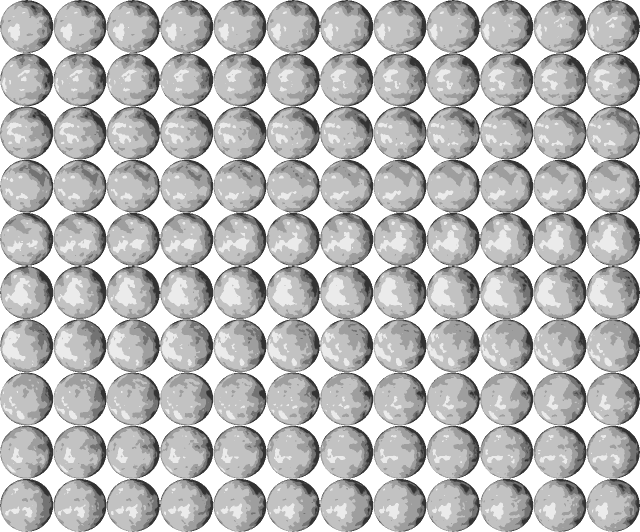
Reproduce this pattern procedurally as a WebGL 1 fragment shader.

```glsl
precision highp float;
// A 12 by 10 sheet of posterized grey moons, each turned a little further than the last.

uniform vec2 u_resolution;

vec3 latticeGradient(vec3 cell) {
  vec3 h = vec3(dot(cell, vec3(127.1, 311.7, 74.7)),
                dot(cell, vec3(269.5, 183.3, 246.1)),
                dot(cell, vec3(113.5, 271.9, 124.6)));
  return fract(sin(h) * 43758.5) * 2.0 - 1.0;
}

float corner(vec3 cell, vec3 f, vec3 offset) {
  return dot(latticeGradient(cell + offset), f - offset);
}

float gradientNoise(vec3 p) {
  vec3 cell = floor(p);
  vec3 f = fract(p);
  vec3 w = f * f * f * (f * (f * 6.0 - 15.0) + 10.0);
  vec2 e = vec2(0.0, 1.0);
  vec4 nearX = vec4(corner(cell, f, e.xxx), corner(cell, f, e.xyx),
                    corner(cell, f, e.xxy), corner(cell, f, e.xyy));
  vec4 farX = vec4(corner(cell, f, e.yxx), corner(cell, f, e.yyx),
                   corner(cell, f, e.yxy), corner(cell, f, e.yyy));
  vec4 alongX = mix(nearX, farX, w.x);
  vec2 alongY = mix(alongX.xz, alongX.yw, w.y);
  return mix(alongY.x, alongY.y, w.z);
}

// Broad plains with smaller craters layered on top
float terrain(vec3 p) {
  float height = 0.0;
  float amplitude = 1.0;
  p = p * 1.9 + 7.3;
  for (int octave = 0; octave < 3; octave++) {
    height += amplitude * gradientNoise(p);
    p = p * 2.1 + 3.7;
    amplitude *= 0.52;
  }
  return height;
}

// Six flat greys from shadow to highlight
float posterize(float tone) {
  return 0.20 + 0.12 * step(-0.08, tone) + 0.13 * step(0.0, tone)
       + 0.17 * step(0.25, tone) + 0.14 * step(0.57, tone)
       + 0.16 * step(1.0, tone);
}

float moonSheet(vec2 uv) {
  vec2 grid = uv * vec2(12.0, 10.0);
  vec2 cell = floor(grid);
  vec2 disc = (fract(grid) - 0.5) / 0.496;
  float r2 = dot(disc, disc);
  if (r2 > 1.0) return 1.0;

  // One full turn over all frames, read from the top left
  vec3 normal = vec3(disc, sqrt(1.0 - r2));
  float frame = cell.x + 12.0 * (9.0 - cell.y);
  float turn = 6.2832 * frame / 120.0;
  float c = cos(turn);
  float s = sin(turn);
  vec3 surface = vec3(normal.x * c + normal.z * s, normal.y,
                      normal.z * c - normal.x * s);

  // Fixed light from the left, mottled ground and a dark limb
  float light = dot(normal, normalize(vec3(-0.45, -0.12, 0.8)));
  float limb = smoothstep(0.93, 1.0, sqrt(r2));
  return posterize(light + 0.75 * terrain(surface) - 0.35 * limb);
}

void main() {
  // Average a 2 by 2 block of samples to smooth the edges
  float grey = 0.0;
  for (int j = 0; j < 2; j++) {
    for (int i = 0; i < 2; i++) {
      vec2 offset = vec2(float(i), float(j)) * 0.5 - 0.25;
      grey += 0.25 * moonSheet((gl_FragCoord.xy + offset) / u_resolution);
    }
  }
  gl_FragColor = vec4(vec3(grey), 1.0);
}
```
